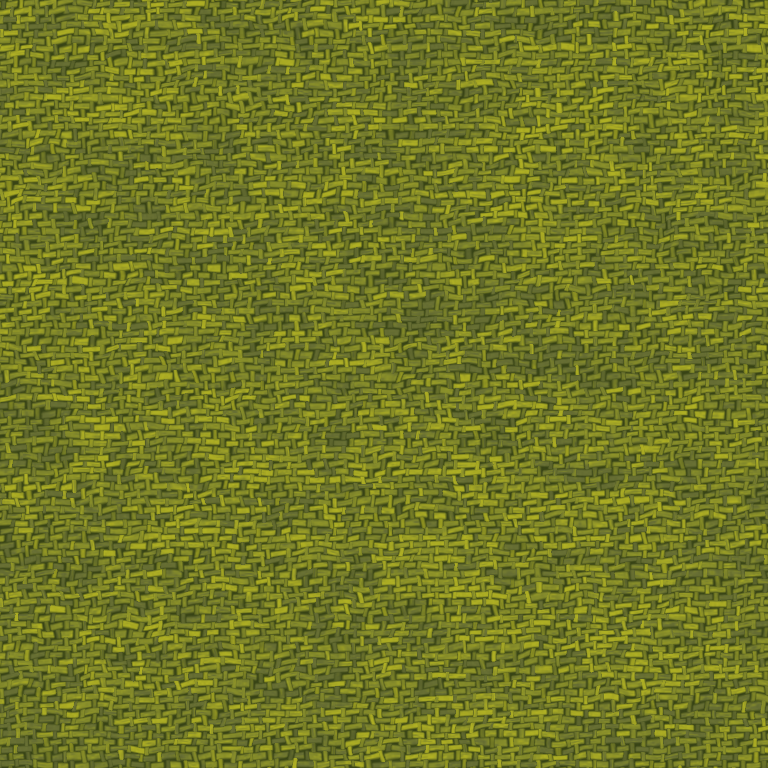
Reproduce this texture procedurally as a three.js fragment shader.

```glsl
// Coarse green melange upholstery cloth: short weft floats crossed by warp loops.
#define ROWS 105.0        // weft yarns over the canvas height
#define PERIOD 2.55       // spacing of floats, in row heights
#define WEFT_HALF 0.53    // half thickness of a weft float
#define WARP_HALF 0.40    // half thickness of a warp loop
#define WOBBLE 0.75       // unevenness of the yarn paths
#define SLANT 0.07        // mean tilt of the floats
#define FIBRE 0.42        // strength of the fine fibre streaks
#define MELANGE 0.85      // tone difference between strands

varying vec2 vUv;

const vec3 GAP_COLOR = vec3(0.22, 0.265, 0.085);
const vec3 DULL_COLOR = vec3(0.40, 0.43, 0.20);
const vec3 OLIVE_COLOR = vec3(0.52, 0.545, 0.165);
const vec3 LIME_COLOR = vec3(0.67, 0.675, 0.14);

float hash(vec2 p) {
  return fract(sin(dot(p, vec2(127.1, 311.7))) * 43758.5453);
}

float noise(vec2 p) {
  vec2 cell = floor(p);
  vec2 f = fract(p);
  f = f * f * (3.0 - 2.0 * f);
  return mix(mix(hash(cell), hash(cell + vec2(1.0, 0.0)), f.x),
             mix(hash(cell + vec2(0.0, 1.0)), hash(cell + 1.0), f.x), f.y);
}

// Rounded height of a strand lying along x, 0 outside and 1 on its crown
float strandHeight(vec2 q, vec2 halfSize) {
  float corner = 0.3;
  vec2 d = abs(q) - halfSize + corner;
  float dist = length(max(d, 0.0)) + min(max(d.x, d.y), 0.0) - corner;
  return smoothstep(-0.08, 0.32, -dist);
}

// Tone of one strand: own dye, drift along its yarn, streaks of fibre
float strandTone(vec2 q, vec2 id, vec2 yarn) {
  float dye = (hash(id + 3.7) - 0.5) * MELANGE;
  float drift = (noise(yarn) - 0.5) * 0.6;
  float streak = (noise(q * vec2(1.5, 4.5) + id * 5.3) - 0.5) * FIBRE;
  return 0.5 + dye + drift + streak;
}

vec3 yarnColor(float tone) {
  vec3 low = mix(DULL_COLOR, OLIVE_COLOR, smoothstep(0.0, 0.5, tone));
  return mix(low, LIME_COLOR, smoothstep(0.45, 1.05, tone));
}

void main() {
  // Uneven yarn paths, in units of one row height
  vec2 p = vUv * ROWS;
  p += WOBBLE * (vec2(noise(p * 0.4), noise(p * vec2(0.3, 0.4) + 41.0)) - 0.5);

  float height = 0.0;
  float tone = 0.5;
  for (int j = -1; j <= 1; j++) {
    float row = floor(p.y) + float(j);
    float shift = 0.5 * mod(row, 2.0) + 0.3 * (hash(vec2(row, 9.0)) - 0.5);
    float first = floor(p.x / PERIOD - shift);
    for (int i = -1; i <= 1; i++) {
      vec2 id = vec2(first + float(i), row);
      float r1 = hash(id);
      float r2 = hash(id + 17.3);
      vec2 corner = vec2((id.x + shift) * PERIOD, row + 0.5);

      // Weft float, slightly tilted
      vec2 q = p - corner - vec2(0.5 * PERIOD + 0.3 * (r1 - 0.5), 0.16 * (r2 - 0.5));
      q.y -= q.x * (SLANT + 0.22 * (r1 - 0.5));
      float weft = strandHeight(q, vec2(0.88 + 0.4 * r2, WEFT_HALF - 0.09 * r1));
      if (weft > height) {
        height = weft;
        tone = strandTone(q, id, vec2(id.x * 0.4, row * 7.0));
      }

      // Warp loop filling the space between two floats
      q = (p - corner).yx;
      q.y += 0.2 * (r2 - 0.5) + q.x * 0.2 * (r1 - 0.5);
      float warp = strandHeight(q, vec2(0.62 + 0.28 * r1, WARP_HALF));
      warp *= 0.72 + 0.4 * r2;
      if (warp > height) {
        height = warp;
        tone = strandTone(q, id + 71.0, vec2(row * 0.2, floor(corner.x) * 5.0));
      }
    }
  }

  // Broad faint patches and bands of dye
  tone += 0.22 * (noise(vUv * 7.0) - 0.5) + 0.22 * (noise(vUv * vec2(9.0, 34.0)) - 0.5);

  // Round the strands and sink the gaps into shade
  float crown = clamp(height, 0.0, 1.0);
  vec3 color = mix(GAP_COLOR, yarnColor(tone), crown);
  color *= 0.97 + 0.06 * noise(p * 3.5);
  gl_FragColor = vec4(color, 1.0);
}
```
